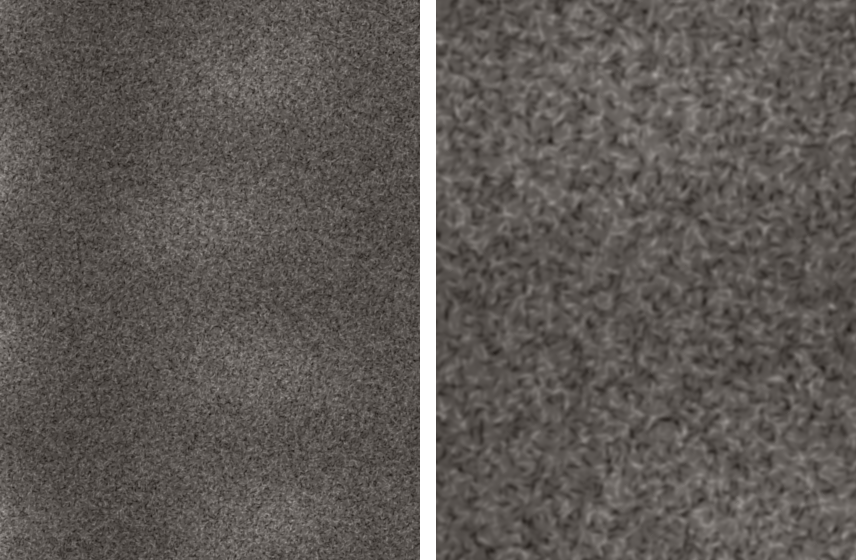
Left: the whole. Right: its middle third, enlarged.
Give the GLSL for this texture, as a WebGL 1 fragment shader.

```glsl
precision highp float;
uniform vec2 u_resolution;

vec3 hash3(vec2 cell) {
  vec3 q = fract(cell.xyx * vec3(0.1031, 0.1030, 0.0973));
  q += dot(q, q.yxz + 33.33);
  return fract((q.xxy + q.yzz) * q.zyx);
}

// Cellular noise: each cell holds one short, soft fibre, light or dark
float fibres(vec2 p) {
  vec2 cell = floor(p);
  float sum = 0.0;
  for (int j = -1; j <= 1; j++) {
    for (int i = -1; i <= 1; i++) {
      vec2 id = cell + vec2(float(i), float(j));
      vec3 rnd = hash3(id + 411.0);
      vec3 look = hash3(id.yx + 1733.0);
      vec2 d = p - id - mix(vec2(0.05), vec2(0.95), rnd.xy);
      float angle = 2.8 * (rnd.z - 0.5);
      vec2 along = vec2(cos(angle), sin(angle));
      vec2 r = vec2(dot(d, along), dot(d, vec2(-along.y, along.x))) / vec2(0.6, 0.32);
      sum += (2.0 * look.x - 1.0) * exp(-0.5 * dot(r, r));
    }
  }
  return sum;
}

// Broad, cloudy mottling from warped sines
float mottle(vec2 p) {
  vec2 w = p + 0.06 * sin(p.yx * vec2(9.0, 11.0) + vec2(1.3, 0.4));
  return 0.5 * sin(w.x * 13.0 + w.y * 6.0 + 2.6)
       + 0.3 * sin(w.y * 17.0 - w.x * 9.0 + 0.8)
       + 0.2 * sin(w.x * 31.0 + w.y * 23.0);
}

// Light caught by a wavering central fold and by the left edge, with a valley between
float sheen(vec2 p) {
  float offset = (p.x - 0.44 - 0.07 * sin(7.0 * p.y + 0.3)) / 0.11;
  float fold = exp(-0.5 * offset * offset) * (0.65 + 0.35 * sin(24.0 * p.y - 0.3));
  float edge = exp(-p.x / 0.06) * (0.6 + 0.4 * sin(19.6 * p.y + 0.2));
  float corner = smoothstep(0.5, 1.0, p.y) * smoothstep(0.4, 0.75, p.x);
  float inValley = (p.x - 0.17) / 0.07;
  float valley = exp(-0.5 * inValley * inValley);
  return 0.085 * fold + 0.12 * edge + 0.025 * corner - 0.015 * valley;
}

void main() {
  vec2 p = gl_FragCoord.xy / u_resolution.y;
  float light = 0.325 + sheen(p) + 0.012 * mottle(p);

  // The fibre grid is turned so that its rows do not show
  vec2 turned = mat2(0.82, -0.57, 0.57, 0.82) * p;
  float tone = light + 0.33 * light * fibres(turned * 300.0);

  vec3 warmGrey = vec3(tone) - vec3(0.0, 0.02, 0.035);
  gl_FragColor = vec4(clamp(warmGrey, 0.0, 1.0), 1.0);
}
```
